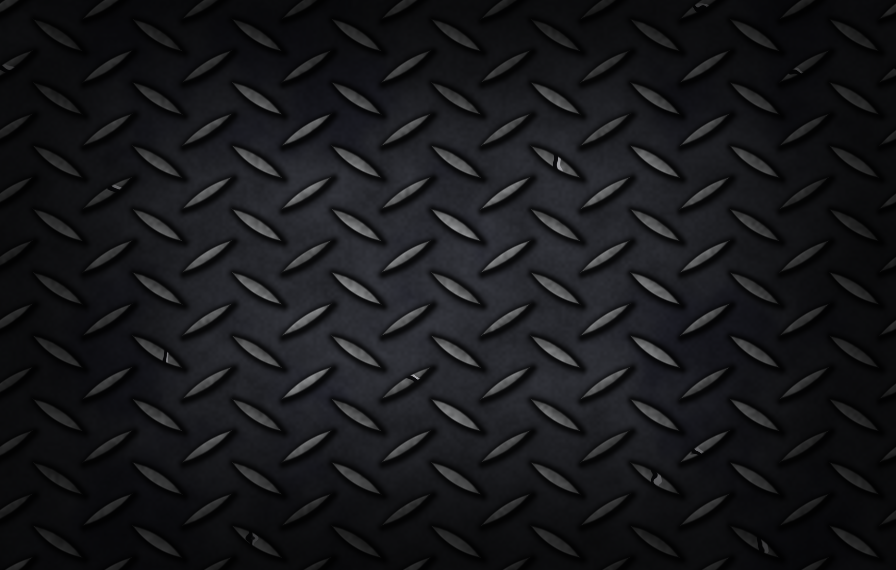
Reproduce this texture procedurally as a Shadertoy shader.

```glsl
const vec2 REPEATS = vec2(9.0, 9.0);
const vec2 CELL = vec2(1.57, 1.0);          // cell size, in cell heights
const vec2 PHASE = vec2(0.58, 0.45);        // centre of the first falling stud
const float HALF_LENGTH = 0.475;
const float FALLING_HALF_WIDTH = 0.092;
const float RISING_HALF_WIDTH = 0.074;
const float TILT = 0.575;                   // radians
const vec2 SHADOW_OFFSET = vec2(0.03, -0.025);
const float SHADOW_SIZE = 0.075;
const float SHADOW_DEPTH = 0.8;
const float WORN_SHARE = 0.07;
const float EDGE_LIGHT = 0.25;
const vec2 LIGHT_CENTRE = vec2(0.49, 0.51);
const vec3 FLOOR_COLOR = vec3(0.172, 0.177, 0.200);
const vec3 STAIN_COLOR = vec3(0.125, 0.128, 0.165);
const vec3 STUD_COLOR = vec3(0.47, 0.475, 0.48);
const vec3 GASH_COLOR = vec3(0.04, 0.04, 0.05);
const vec3 GLINT_COLOR = vec3(0.68, 0.68, 0.70);
const float PI = 3.14159;

float hash(vec2 p) {
    return fract(sin(dot(p, vec2(127.1, 311.7))) * 43758.5);
}

// Value noise that wraps after a whole number of lattice steps
float noise(vec2 uv, vec2 period) {
    vec2 p = uv * period;
    vec2 i = floor(p);
    vec2 f = fract(p);
    f = f * f * (3.0 - 2.0 * f);
    vec2 a = mod(i, period);
    vec2 b = mod(i + 1.0, period);
    return mix(mix(hash(a), hash(vec2(b.x, a.y)), f.x),
               mix(hash(vec2(a.x, b.y)), hash(b), f.x), f.y);
}

float fbm(vec2 uv, vec2 period) {
    float sum = 0.0;
    float weight = 0.5;
    for (int i = 0; i < 5; i++) {
        sum += weight * noise(uv, period);
        period *= 2.0;
        weight *= 0.55;
    }
    return sum;
}

// Signed distance to a pointed lens lying along x
float lens(vec2 p, float halfLength, float halfWidth) {
    p = abs(p);
    float d = (halfLength * halfLength - halfWidth * halfWidth) / (2.0 * halfWidth);
    return (p.x - halfLength) * d > p.y * halfLength
        ? length(p - vec2(halfLength, 0.0))
        : length(p + vec2(0.0, d)) - d - halfWidth;
}

// Draws one grid of studs; slope is +1 for rising, -1 for falling
vec3 addStuds(vec3 color, vec2 uv, vec2 phase, float slope, float halfWidth, float light) {
    vec2 grid = uv * REPEATS - phase + 0.5;
    vec2 id = mod(floor(grid), REPEATS) + 20.0 * slope;
    vec2 p = (fract(grid) - 0.5) * CELL;
    vec2 axis = vec2(cos(TILT), slope * sin(TILT));
    mat2 toStud = mat2(axis.x, -axis.y, axis.y, axis.x);
    vec2 q = toStud * p;
    float aa = REPEATS.y / iResolution.y;

    // Contact shadow
    float reach = max(lens(toStud * (p - SHADOW_OFFSET), HALF_LENGTH, halfWidth), 0.0) / SHADOW_SIZE;
    color *= 1.0 - SHADOW_DEPTH * exp(-reach * reach);

    // Top face: lit from the left, with grain and a dull far side
    float d = lens(q, HALF_LENGTH, halfWidth);
    float side = slope * q.y / halfWidth;
    float grain = noise(uv, vec2(220.0, 140.0));
    float shade = 0.86 + 0.22 * side + 0.25 * (grain - 0.5) + 0.3 * (hash(id) - 0.5);
    shade *= 1.0 - 0.3 * smoothstep(0.5, 1.0, abs(q.x) / HALF_LENGTH);
    float rim = smoothstep(-0.035, -0.005, d);
    shade += rim * (side > 0.0 ? 0.12 : -0.3);
    vec3 face = STUD_COLOR * shade;

    // A few studs are gouged across, with a glint beside the cut
    float worn = step(hash(id + 7.3), WORN_SHARE);
    float place = 0.4 * (hash(id + 3.1) - 0.5);
    float ragged = 0.12 * (noise(uv, vec2(126.0, 90.0)) - 0.5);
    float cut = q.x - place + 0.6 * q.y + ragged;
    float gash = 1.0 - smoothstep(0.03, 0.03 + 1.5 * aa, abs(cut));
    float glint = 1.0 - smoothstep(0.02, 0.02 + 1.5 * aa, abs(cut - 0.07));
    face = mix(face, GLINT_COLOR, worn * glint);
    face = mix(face, GASH_COLOR, worn * gash);

    float cover = 1.0 - smoothstep(-aa, aa, d + 0.008);
    return mix(color, face * pow(light, 0.85), cover);
}

void mainImage(out vec4 fragColor, in vec2 fragCoord) {
    vec2 uv = fragCoord / iResolution.xy;

    // Pool of light that fades evenly to every edge
    vec2 glow = 0.5 + 0.5 * cos(2.0 * PI * (uv - LIGHT_CENTRE));
    glow *= 2.0 - glow;
    float light = mix(EDGE_LIGHT, 1.0, glow.x * glow.y);

    // Grimy floor: stains, mottling and fine grain
    float stain = smoothstep(0.5, 0.75, fbm(uv + 0.37, vec2(8.0, 5.0)));
    float mottle = fbm(uv, vec2(24.0, 16.0));
    float grit = noise(uv, vec2(256.0, 163.0)) - 0.5;
    vec3 color = mix(FLOOR_COLOR, STAIN_COLOR, stain);
    color *= light * (0.72 + 0.5 * mottle + 0.14 * grit);

    color = addStuds(color, uv, PHASE, -1.0, FALLING_HALF_WIDTH, light);
    color = addStuds(color, uv, PHASE + 0.5, 1.0, RISING_HALF_WIDTH, light);
    fragColor = vec4(color, 1.0);
}
```
